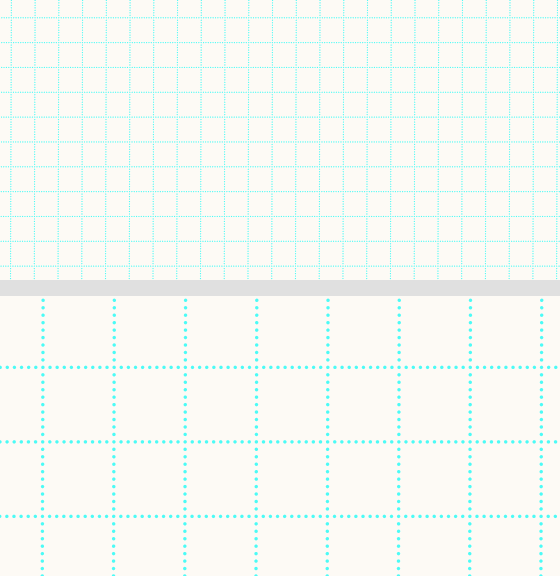
Top: the whole. Bottom: its middle third, enlarged.
Reproduce this pattern procedurally as a Shadertoy shader.

```glsl
#define PAPER vec3(0.992, 0.98, 0.96)
#define INK vec3(0.30, 0.985, 0.965)
#define CELL vec2(0.0848, 0.0887)
#define GRID_ORIGIN vec2(0.0391, 0.0495)
#define LEAN 0.003
#define DOTS_PER_CELL 10.0
#define DOT_RADIUS 0.002

// Signed offset from the nearest multiple of the spacing
vec2 nearestOffset(vec2 p, vec2 spacing) {
    return p - spacing * round(p / spacing);
}

// Coverage of a round dot, softened over one pixel
float dotCoverage(vec2 offset, float pixel) {
    return clamp(0.5 - (length(offset) - DOT_RADIUS) / pixel, 0.0, 1.0);
}

void mainImage(out vec4 fragColor, in vec2 fragCoord) {
    float pixel = 1.0 / iResolution.y;
    vec2 p = fragCoord * pixel;

    // Upright lines lean slightly about the middle height
    p.x -= LEAN * (p.y - 0.5);
    p -= GRID_ORIGIN;

    // Rows and columns of dots share the dot at each crossing
    vec2 toLine = nearestOffset(p, CELL);
    vec2 toDot = nearestOffset(p, CELL / DOTS_PER_CELL);
    float column = dotCoverage(vec2(toLine.x, toDot.y), pixel);
    float row = dotCoverage(vec2(toDot.x, toLine.y), pixel);

    fragColor = vec4(mix(PAPER, INK, max(column, row)), 1.0);
}
```
